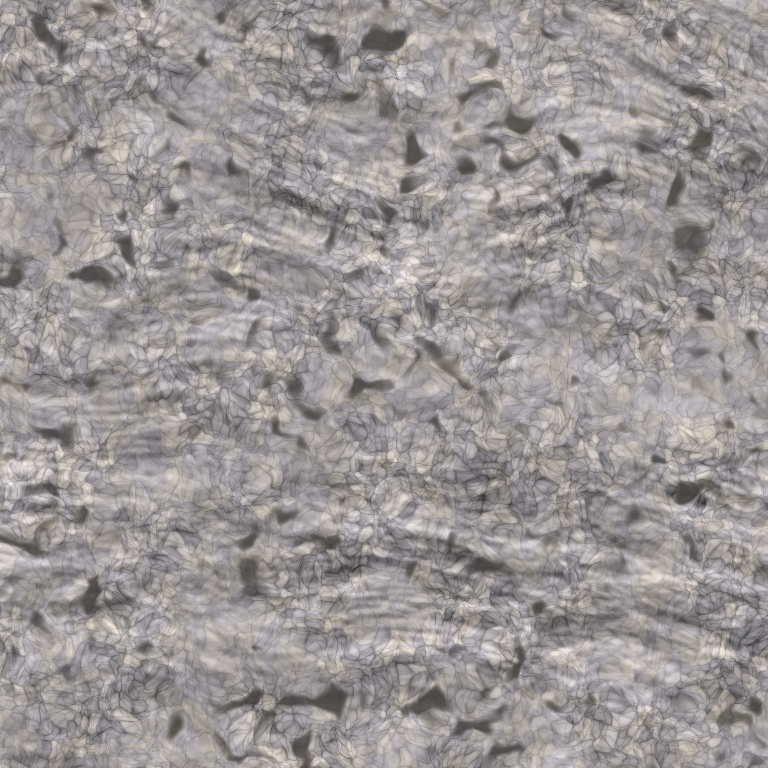
This texture is drawn by a three.js fragment shader. Its source:

```glsl
// Rough grey granite: raked relief, soft mineral grains, brown pits and fine cracks.
varying vec2 vUv;

const vec3 COOL_GREY = vec3(1.0, 0.978, 1.012);
const vec3 WARM_GREY = vec3(1.025, 0.978, 0.928);
const vec2 LIGHT_DIR = vec2(-0.35, 0.94);
const float BASE_TONE = 0.65;

vec2 hash2(vec2 p) {
  vec3 q = fract(p.xyx * vec3(0.1031, 0.1030, 0.0973));
  q += dot(q, q.yzx + 33.33);
  return fract((q.xx + q.yz) * q.zy);
}

vec2 rotate(vec2 p, float angle) {
  float c = cos(angle), s = sin(angle);
  return vec2(c * p.x - s * p.y, s * p.x + c * p.y);
}

float cornerDot(vec2 cell, vec2 offset) {
  float angle = 6.2832 * hash2(cell).x;
  return dot(vec2(cos(angle), sin(angle)), offset);
}

// Gradient noise, centred on zero
float noise(vec2 p) {
  vec2 i = floor(p), f = fract(p);
  vec2 u = f * f * f * (f * (f * 6.0 - 15.0) + 10.0);
  vec2 e = vec2(1.0, 0.0);
  float low = mix(cornerDot(i, f), cornerDot(i + e, f - e), u.x);
  float high = mix(cornerDot(i + e.yx, f - e.yx), cornerDot(i + 1.0, f - 1.0), u.x);
  return mix(low, high, u.y);
}

float fbm(vec2 p, float gain) {
  float sum = 0.0, amplitude = 1.0;
  for (int i = 0; i < 4; i++) {
    sum += amplitude * noise(p);
    p = rotate(p, 0.25) * 2.03 + 17.3;
    amplitude *= gain;
  }
  return sum;
}

vec2 warp(vec2 p, float frequency, float amount) {
  vec2 q = p * frequency;
  return p + amount * vec2(noise(q + 31.7), noise(q + 74.2));
}

// Chipped surface, stretched along slanting strokes
float height(vec2 p) {
  vec2 q = rotate(warp(p, 3.0, 0.12), 0.35);
  return fbm(q * vec2(6.0, 11.0) + 40.0, 0.5) / 11.0;
}

float reliefLight(vec2 p, float reach) {
  return (height(p) - height(p + LIGHT_DIR * reach)) / reach;
}

// Soft cells: x = blended grain tone, y = distance to centre, z = gap to next grain
vec3 grains(vec2 p) {
  vec2 cell = floor(p), f = fract(p);
  float nearest = 8.0, second = 8.0, toneSum = 0.0, weightSum = 0.0;
  for (int y = -1; y <= 1; y++) {
    for (int x = -1; x <= 1; x++) {
      vec2 g = vec2(float(x), float(y));
      vec2 seed = hash2(cell + g);
      float d = length(g + 0.1 + 0.8 * seed - f);
      float weight = exp(-10.0 * d * d);
      toneSum += weight * hash2(cell + g + 57.0).x;
      weightSum += weight;
      second = min(second, max(nearest, d));
      nearest = min(nearest, d);
    }
  }
  return vec3(toneSum / weightSum - 0.5, nearest, second - nearest);
}

float grainTone(vec3 grain, float contrast) {
  float crevice = 1.0 - smoothstep(0.0, 0.22, grain.z);
  return contrast * (grain.x + 0.7 * (0.4 - grain.y) - 0.5 * crevice);
}

float hairline(vec2 p, float width) {
  float line = 1.0 - smoothstep(0.0, width, abs(noise(p)));
  return line * smoothstep(-0.05, 0.2, noise(p * 0.45 + 9.0));
}

void main() {
  vec2 p = vUv + 3.0;
  vec2 rough = warp(warp(p, 18.0, 0.02), 55.0, 0.008);

  // Broad mottling and raked light
  float broad = fbm(p * 3.2, 0.6);
  float tone = BASE_TONE + 0.07 * broad + 0.052 * reliefLight(p, 0.005);

  // Two sizes of grain, fading on smoother faces
  float grit = smoothstep(-0.35, 0.25, noise(p * 9.0 + 5.0));
  vec3 coarse = grains(rough * 62.0);
  tone += grainTone(coarse, mix(0.08, 0.18, grit));
  tone += grainTone(grains(rough * 112.0 + 20.0), mix(0.06, 0.13, grit));
  tone -= 0.08 * hairline(rough * 23.0, 0.035);

  // Clustered pits and a few slanting gouges
  float pitField = noise(rough * 29.0 + 11.0) + 0.5 * noise(p * 7.0 + 3.0);
  float pit = smoothstep(0.27, 0.58, pitField);
  vec2 slanted = rotate(rough, 0.75) * vec2(7.0, 24.0);
  float gouge = smoothstep(0.36, 0.6, noise(slanted) + 0.25 * noise(rough * 40.0));
  float hollow = max(pit, 0.8 * gouge);
  tone = mix(tone, 0.24, 0.8 * hollow);

  // Lavender faces, cream grains and brown hollows
  float warmth = 0.38 + 0.9 * noise(rough * 24.0 + 60.0) + 0.7 * coarse.x;
  warmth = clamp(warmth + 0.4 * hollow, 0.0, 1.0);
  vec3 tint = mix(COOL_GREY, WARM_GREY, warmth);
  gl_FragColor = vec4(clamp(tone, 0.12, 0.92) * tint, 1.0);
}
```
